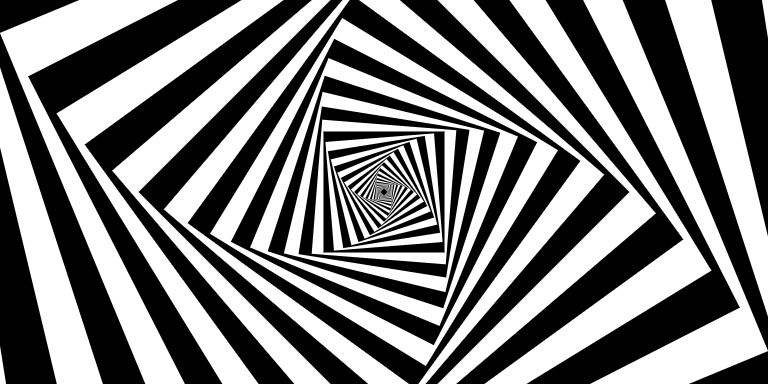
This background is drawn by a Shadertoy shader. Its source:

```glsl
const vec3 BLACK = vec3(0.0);
const vec3 WHITE = vec3(1.0);

const int SQUARE_COUNT = 51;
const float OUTER_HALF_SIDE = 1.2964;   // in canvas heights
const float SHRINK = 0.9;               // size ratio between neighbours
const float TWIST = radians(4.5);       // counterclockwise turn per square

// Coordinates of p in a frame turned counterclockwise by angle
vec2 toTurnedFrame(vec2 p, float angle) {
    float c = cos(angle), s = sin(angle);
    return vec2(c * p.x + s * p.y, c * p.y - s * p.x);
}

// Signed distance to the sides of a centred square
float squareDistance(vec2 p, float halfSide) {
    vec2 a = abs(p);
    return max(a.x, a.y) - halfSide;
}

// Share of a pixel lying inside a shape
float coverage(float dist, float pixelSize) {
    return clamp(0.5 - dist / pixelSize, 0.0, 1.0);
}

// Alternating squares painted from the largest to the smallest
vec3 twistedSquares(vec2 p, float pixelSize) {
    vec3 color = WHITE;
    float halfSide = OUTER_HALF_SIDE;
    for (int i = 0; i < SQUARE_COUNT; i++) {
        vec2 q = toTurnedFrame(p, float(i) * TWIST);
        vec3 fill = i % 2 == 0 ? BLACK : WHITE;
        color = mix(color, fill, coverage(squareDistance(q, halfSide), pixelSize));
        halfSide *= SHRINK;
    }
    return color;
}

void mainImage(out vec4 fragColor, in vec2 fragCoord) {
    vec2 p = (fragCoord - 0.5 * iResolution.xy) / iResolution.y;
    fragColor = vec4(twistedSquares(p, 1.0 / iResolution.y), 1.0);
}
```
